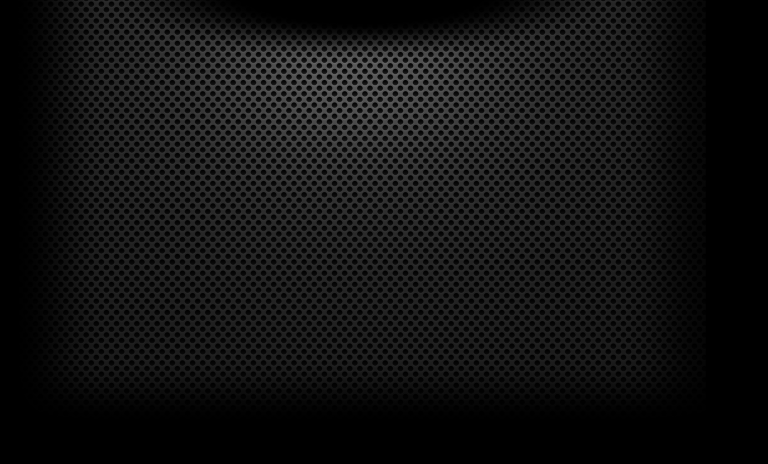
A WebGL 1 fragment shader for this pattern:

```glsl
precision highp float;

uniform vec2 u_resolution;

#define HOLE_PITCH 0.0132
#define ROW_STEP 0.0073
#define HOLE_RADIUS 0.0036
#define LAMP_CENTER vec2(0.46, 0.87)
#define AMBIENT 0.085
#define BROAD_LIGHT 0.115
#define LAMP_LIGHT 0.15
#define SHADE_CENTER vec2(0.47, 1.03)
#define SHADE_SIZE vec2(0.25, 0.12)
#define HOLE_FLOOR 0.32
#define RIM_LIGHT 0.35

// Offset from the nearest hole of a staggered grid
vec2 holeOffset(vec2 p) {
  vec2 cell = vec2(HOLE_PITCH, 2.0 * ROW_STEP);
  vec2 a = (fract(p / cell) - 0.5) * cell;
  vec2 b = (fract(p / cell + 0.5) - 0.5) * cell;
  return dot(a, a) < dot(b, b) ? a : b;
}

float glow(vec2 offset, vec2 size) {
  vec2 q = offset / size;
  return exp(-dot(q, q));
}

// Light falling on the sheet
float lighting(vec2 uv) {
  vec2 d = uv - LAMP_CENTER;
  return AMBIENT
    + BROAD_LIGHT * glow(d, vec2(0.42, 0.58))
    + LAMP_LIGHT * glow(d, vec2(0.19, 0.20));
}

// Soft dark borders and the dark ellipse at the top
float vignette(vec2 uv, float pixel) {
  float left = smoothstep(0.015, 0.14, uv.x);
  float right = 1.0 - 0.75 * smoothstep(0.81, 0.92, uv.x);
  float rightEdge = 1.0 - smoothstep(0.919 - pixel, 0.919 + pixel, uv.x);
  float bottom = smoothstep(0.085, 0.23, uv.y);
  float shade = length((uv - SHADE_CENTER) / SHADE_SIZE);
  return left * right * rightEdge * bottom * smoothstep(0.65, 1.4, shade);
}

void main() {
  vec2 uv = gl_FragCoord.xy / u_resolution;
  vec2 p = gl_FragCoord.xy / u_resolution.x;
  float pixel = 1.0 / u_resolution.x;

  // Punched holes: shadow under the upper lip, light on the lower rim
  vec2 offset = holeOffset(p);
  float edge = length(offset) - HOLE_RADIUS;
  float metal = smoothstep(-0.7 * pixel, 0.7 * pixel, edge);
  float depth = clamp(0.5 - 0.5 * offset.y / HOLE_RADIUS, 0.0, 1.0);
  float rim = exp(-abs(edge) / (0.25 * HOLE_RADIUS))
    * smoothstep(0.0, HOLE_RADIUS, -offset.y);

  float surface = mix(HOLE_FLOOR * depth, 1.0, metal) + RIM_LIGHT * rim;
  float value = lighting(uv) * vignette(uv, pixel) * surface;
  gl_FragColor = vec4(vec3(value), 1.0);
}
```
